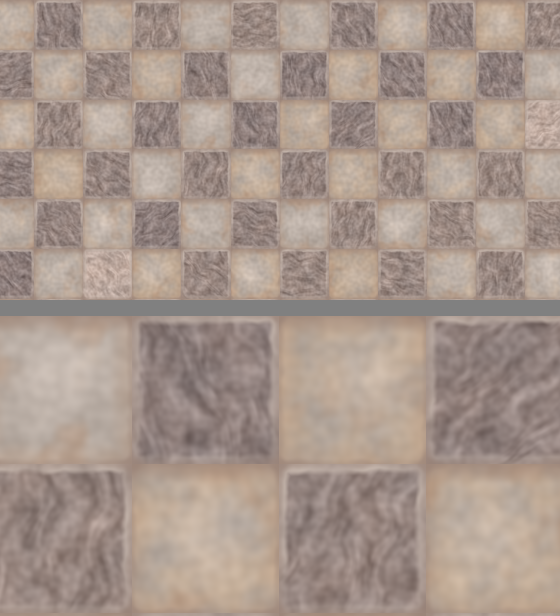
Top, the full canvas; bottom, a detail of the centre.
This texture is drawn by a Shadertoy shader. Its source:

```glsl
const vec2 TILES = vec2(11.41, 6.03);     // repeats across and down
const float COLUMN_SHIFT = 0.302;         // part of the first column cut off
const float HALF_SIZE = 0.478;
const float CORNER_RADIUS = 0.05;
const float EDGE_WOBBLE = 0.022;
const float RIM_WIDTH = 0.035;
const float PALE_CHANCE = 0.04;           // rough tiles that are bleached
const vec2 FIBRE_SCALE = vec2(4.0, 9.5);
const vec3 ROUGH_GREY = vec3(0.545, 0.485, 0.475);
const vec3 ROUGH_BROWN = vec3(0.605, 0.535, 0.505);
const vec3 ROUGH_PALE = vec3(0.74, 0.66, 0.62);
const vec3 SMOOTH_GREY = vec3(0.715, 0.67, 0.635);
const vec3 SMOOTH_OCHRE = vec3(0.735, 0.645, 0.555);
const vec3 SMOOTH_LIGHT = vec3(0.81, 0.76, 0.725);
const vec3 RIM = vec3(0.775, 0.715, 0.675);
const vec3 SEAM = vec3(0.60, 0.51, 0.465);
const vec3 RUST = vec3(0.71, 0.575, 0.475);

vec2 hash22(vec2 p) {
    vec3 q = fract(p.xyx * vec3(0.1031, 0.1030, 0.0973));
    q += dot(q, q.yzx + 33.33);
    return fract((q.xx + q.yz) * q.zy);
}

vec2 gradient(vec2 cell) {
    float angle = 6.2832 * hash22(cell).x;
    return vec2(cos(angle), sin(angle));
}

float gradientNoise(vec2 p) {
    vec2 i = floor(p), f = p - i;
    vec2 u = f * f * f * (f * (f * 6.0 - 15.0) + 10.0);
    vec2 e = vec2(0.0, 1.0);
    float a = dot(gradient(i), f);
    float b = dot(gradient(i + e.yx), f - e.yx);
    float c = dot(gradient(i + e.xy), f - e.xy);
    float d = dot(gradient(i + e.yy), f - e.yy);
    return mix(mix(a, b, u.x), mix(c, d, u.x), u.y);
}

float fbm(vec2 p) {
    float sum = 0.0, amplitude = 1.0;
    for (int i = 0; i < 3; i++) {
        sum += amplitude * gradientNoise(p);
        p = mat2(1.6, 1.2, -1.2, 1.6) * p + 7.3;
        amplitude *= 0.5;
    }
    return sum;
}

float roundedBox(vec2 p, float halfSize, float radius) {
    vec2 q = abs(p) - halfSize + radius;
    return length(max(q, 0.0)) + min(max(q.x, q.y), 0.0) - radius;
}

// Split-face stone: bent fibres running in a different direction on each tile
vec3 roughStone(vec2 p, vec2 local, vec2 id) {
    vec2 rnd = hash22(id + 17.0);
    float angle = 3.1416 * rnd.x;
    mat2 turn = mat2(cos(angle), -sin(angle), sin(angle), cos(angle));
    vec2 bend = 0.13 * vec2(gradientNoise(p * 3.5), gradientNoise(p * 3.5 + 40.0));
    vec2 q = turn * (local + bend) * FIBRE_SCALE + 50.0 * rnd;
    float fibres = gradientNoise(q) + 0.55 * gradientNoise(q * 1.9 + 9.0);
    float grit = gradientNoise(p * 17.0);
    vec3 color = mix(ROUGH_GREY, ROUGH_BROWN, rnd.y);
    color = mix(color, ROUGH_PALE, step(1.0 - PALE_CHANCE, hash22(id + 71.0).x));
    color += vec3(0.05, 0.035, 0.025) * fbm(p * 2.5 + 20.0);
    return color + 0.15 * fibres + 0.075 * grit;
}

// Tumbled stone: cloudy, brightest near the middle, rusty toward the edges
vec3 smoothStone(vec2 p, vec2 local, vec2 id) {
    vec2 rnd = hash22(id + 43.0);
    float clouds = fbm(p * 2.8);
    float ochre = smoothstep(0.25, 1.15, rnd.x + 0.6 * clouds);
    vec3 color = mix(SMOOTH_GREY, SMOOTH_OCHRE, ochre);
    vec2 center = 0.2 * (hash22(id + 5.0) - 0.5);
    float glow = exp(-9.0 * dot(local - center, local - center));
    color = mix(color, SMOOTH_LIGHT, glow * (0.35 + 0.45 * rnd.y));
    float stain = smoothstep(0.05, 0.6, fbm(p * 2.1 + 60.0));
    color = mix(color, RUST, 0.6 * stain * (1.0 - glow));
    return color + 0.07 * clouds + 0.055 * gradientNoise(p * 11.0);
}

void mainImage(out vec4 fragColor, in vec2 fragCoord) {
    vec2 uv = fragCoord / iResolution.xy;
    vec2 p = vec2(uv.x, 1.0 - uv.y) * TILES + vec2(COLUMN_SHIFT, 0.0);
    vec2 id = floor(p);
    vec2 local = p - id - 0.5;            // y points down
    float soft = max(0.022, TILES.y / iResolution.y);
    bool raised = mod(id.x + id.y, 2.0) > 0.5;

    float d = roundedBox(local, HALF_SIZE, CORNER_RADIUS);
    d += EDGE_WOBBLE * fbm(p * 5.0 + 30.0);
    float wear = 0.65 + 0.6 * gradientNoise(p * 4.0 + 80.0);
    vec3 color;

    if (raised) {
        // Chipped rim, lit from the top
        color = roughStone(p, local, id);
        float rim = smoothstep(-RIM_WIDTH - soft, -RIM_WIDTH + soft, d);
        float lit = mix(0.95, 0.45, smoothstep(-0.3, 0.45, local.y));
        color = mix(color, RIM, rim * lit * clamp(wear + 0.1, 0.0, 1.0));
    } else {
        // Recessed face, shaded by its neighbours
        color = smoothStone(p, local, id);
        float edge = smoothstep(-0.16, 0.01, d);
        float under = smoothstep(-0.36, -0.48, local.y);
        color = mix(color, RUST, 0.4 * edge * wear);
        color = mix(color, SEAM, 0.45 * under);
    }

    // Worn joints, darkest where four tiles meet
    float joint = smoothstep(-soft, soft, d);
    vec2 toCorner = 0.5 - abs(local);
    float corner = exp(-160.0 * dot(toCorner, toCorner));
    color = mix(color, SEAM, joint * clamp(0.5 * wear + 0.3 * corner, 0.0, 0.85));
    color = mix(color, SEAM, 0.4 * corner);
    fragColor = vec4(clamp(color, 0.0, 1.0), 1.0);
}
```
